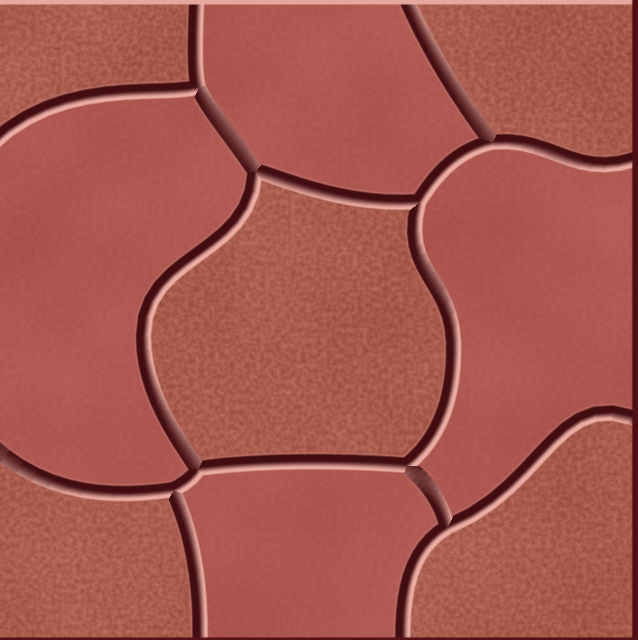
A Shadertoy shader for this pattern:

```glsl
// Terracotta paving tile: curved embossed grooves between smooth and grainy stones.
#define CLAY_SMOOTH vec3(0.685, 0.343, 0.315)
#define CLAY_ROUGH  vec3(0.662, 0.357, 0.300)
#define SHADOW      vec3(0.255, 0.050, 0.065)
#define HIGHLIGHT   vec3(0.920, 0.680, 0.640)
#define RIM         vec3(0.740, 0.470, 0.450)
#define SHADOW_WIDTH 0.0130
#define LIGHT_WIDTH  0.0105
#define GRAIN_SCALE  125.0
#define GRAIN_ROUGH  0.085
#define GRAIN_SMOOTH 0.022
#define MOTTLE       0.035
#define STEPS        12

const vec2 LIGHT_DIR = vec2(0.7071, -0.7071);

struct Field {
    vec2 offset;  // from the nearest groove point to the pixel
    bool rough;   // flips at every border of a grainy stone
};

vec2 hashGradient(vec2 cell) {
    vec3 h = fract(cell.xyx * vec3(0.1031, 0.1030, 0.0973));
    h += dot(h, h.yzx + 33.33);
    float angle = 6.2832 * fract((h.x + h.y) * h.z);
    return vec2(cos(angle), sin(angle));
}

float gradientNoise(vec2 p) {
    vec2 i = floor(p), f = fract(p);
    vec2 u = f * f * f * (f * (f * 6.0 - 15.0) + 10.0);
    vec2 e = vec2(1.0, 0.0);
    float low  = mix(dot(hashGradient(i), f), dot(hashGradient(i + e), f - e), u.x);
    float high = mix(dot(hashGradient(i + e.yx), f - e.yx),
                     dot(hashGradient(i + 1.0), f - 1.0), u.x);
    return mix(low, high, u.y);
}

vec2 bezier(vec2 a, vec2 b, vec2 c, vec2 d, float t) {
    float s = 1.0 - t;
    return s * s * s * a + 3.0 * s * s * t * b + 3.0 * s * t * t * c + t * t * t * d;
}

// Adds one cubic groove; a border also toggles the stone type by ray crossing.
void groove(inout Field f, vec2 p, bool border, vec2 a, vec2 b, vec2 c, vec2 d) {
    vec2 from = a;
    for (int i = 1; i <= STEPS; i++) {
        vec2 to = bezier(a, b, c, d, float(i) / float(STEPS));
        vec2 pa = p - from, edge = to - from;
        vec2 off = pa - edge * clamp(dot(pa, edge) / dot(edge, edge), 0.0, 1.0);
        if (dot(off, off) < dot(f.offset, f.offset)) f.offset = off;
        bool spans = (from.y > p.y) != (to.y > p.y);
        if (border && spans && pa.x > edge.x * pa.y / edge.y) f.rough = !f.rough;
        from = to;
    }
}

Field layout_(vec2 p) {
    // Junctions
    vec2 nw = vec2(0.308, 0.867), n = vec2(0.397, 0.736), ne = vec2(0.653, 0.688);
    vec2 e = vec2(0.768, 0.781), sw = vec2(0.307, 0.271), w = vec2(0.268, 0.238);
    vec2 se = vec2(0.633, 0.276), s = vec2(0.698, 0.180);
    vec2 bulgeL = vec2(0.222, 0.479), bulgeR = vec2(0.708, 0.470);
    vec2 leftHigh = vec2(-0.02, 0.775), leftLow = vec2(-0.02, 0.31);

    Field f = Field(vec2(1.0), p.y > leftHigh.y || p.y < leftLow.y);
    // Central stone
    groove(f, p, true, n, vec2(0.45, 0.72), vec2(0.54, 0.68), ne);
    groove(f, p, true, n, vec2(0.39, 0.60), vec2(0.222, 0.61), bulgeL);
    groove(f, p, true, bulgeL, vec2(0.222, 0.39), vec2(0.275, 0.32), sw);
    groove(f, p, true, ne, vec2(0.625, 0.58), vec2(0.704, 0.57), bulgeR);
    groove(f, p, true, bulgeR, vec2(0.710, 0.39), vec2(0.69, 0.32), se);
    groove(f, p, true, sw, vec2(0.40, 0.284), vec2(0.53, 0.284), se);
    // Corner stones
    groove(f, p, true, vec2(0.306, 1.02), vec2(0.304, 0.96), vec2(0.30, 0.90), nw);
    groove(f, p, true, leftHigh, vec2(0.09, 0.885), vec2(0.245, 0.85), nw);
    groove(f, p, true, vec2(0.628, 1.02), vec2(0.665, 0.93), vec2(0.72, 0.845), e);
    groove(f, p, true, e, vec2(0.87, 0.79), vec2(0.90, 0.71), vec2(1.02, 0.765));
    groove(f, p, true, leftLow, vec2(0.07, 0.225), vec2(0.18, 0.225), w);
    groove(f, p, true, w, vec2(0.295, 0.18), vec2(0.315, 0.10), vec2(0.31, -0.02));
    groove(f, p, true, s, vec2(0.86, 0.245), vec2(0.87, 0.42), vec2(1.02, 0.335));
    groove(f, p, true, s, vec2(0.64, 0.145), vec2(0.625, 0.08), vec2(0.629, -0.02));
    // Links between junctions
    groove(f, p, false, nw, vec2(0.325, 0.83), vec2(0.365, 0.785), n);
    groove(f, p, false, e, vec2(0.72, 0.77), vec2(0.685, 0.74), ne);
    groove(f, p, false, w, vec2(0.285, 0.247), vec2(0.30, 0.257), sw);
    groove(f, p, false, se, vec2(0.67, 0.25), vec2(0.69, 0.215), s);
    return f;
}

void mainImage(out vec4 fragColor, in vec2 fragCoord) {
    vec2 uv = fragCoord / iResolution.xy;
    float soft = 0.0008 + 0.7 / iResolution.y;
    Field f = layout_(uv - LIGHT_DIR * 0.006);

    // Clay body with grain and broad mottling
    vec3 color = f.rough ? CLAY_ROUGH : CLAY_SMOOTH;
    float grain = gradientNoise(uv * GRAIN_SCALE)
                + 0.5 * gradientNoise(uv * GRAIN_SCALE * 1.9 + 17.0);
    color += grain * (f.rough ? GRAIN_ROUGH : GRAIN_SMOOTH);
    color += MOTTLE * (gradientNoise(uv * 4.0) + 0.5 * gradientNoise(uv * 11.0 + 5.0));

    // Groove: shaded upper-left wall, lit lower-right wall, faint rim
    float dist = length(f.offset);
    float lit = smoothstep(-0.003, 0.006, dot(f.offset, LIGHT_DIR));
    float width = mix(SHADOW_WIDTH, LIGHT_WIDTH, lit);
    float rim = 1.0 - smoothstep(0.0, 0.0025, abs(dist - SHADOW_WIDTH - 0.002));
    color = mix(color, RIM, 0.5 * rim * (1.0 - lit));
    color = mix(color, mix(SHADOW, HIGHLIGHT, lit),
                1.0 - smoothstep(width - soft, width + soft, dist));

    // Bevelled tile edge
    color = mix(color, HIGHLIGHT * 0.97, smoothstep(-soft, soft, uv.y - 0.993));
    color = mix(color, SHADOW * 1.2, smoothstep(-soft, soft, uv.x - 0.991));
    color = mix(color, SHADOW * 1.3, smoothstep(-soft, soft, 0.004 - uv.y));
    fragColor = vec4(color, 1.0);
}
```
